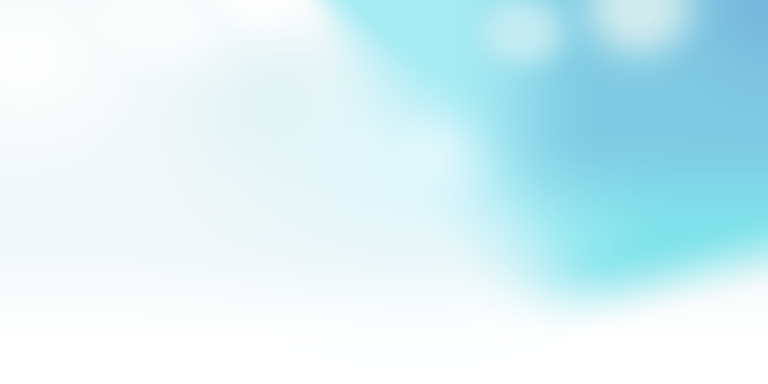
Write a Shadertoy shader that draws this background.

```glsl
// Soft abstract backdrop: a blurred cyan and blue field fills the upper right
// and melts into a white haze. Wide smoothsteps shape the field, and
// Gaussian glows add the pale spots and highlights over it.

// Elliptical Gaussian falloff, 1 at the centre.
float glow(vec2 p, vec2 centre, vec2 radius) {
    vec2 q = (p - centre) / radius;
    return exp(-dot(q, q));
}

// Flat-topped spot with a softer shoulder than a Gaussian.
float spot(vec2 p, vec2 centre, vec2 radius) {
    vec2 q = (p - centre) / radius;
    float d = dot(q, q);
    return exp(-d * sqrt(d));
}

// White ground with a faint grey-cyan mist.
vec3 hazeColor(vec2 p) {
    vec3 col = mix(vec3(1.0), vec3(0.95, 0.973, 0.973), smoothstep(0.08, 0.38, p.y));
    col = mix(col, vec3(0.87, 0.965, 0.985), 0.95 * glow(p, vec2(1.08, 0.58), vec2(0.40, 0.27)));
    col = mix(col, vec3(0.87, 0.95, 0.96), 0.75 * glow(p, vec2(0.70, 0.76), vec2(0.22, 0.23)));

    // White light along the upper left.
    float light = 0.9 * glow(p, vec2(0.06, 0.85), vec2(0.25, 0.20));
    light = max(light, 0.8 * glow(p, vec2(0.40, 0.94), vec2(0.25, 0.13)));
    light = max(light, glow(p, vec2(0.68, 1.01), vec2(0.19, 0.12)));
    return mix(col, vec3(0.997), light);
}

// Cyan on the left, turquoise below, blue towards the upper right.
vec3 fieldColor(vec2 p) {
    vec3 cyan = vec3(0.65, 0.925, 0.955);
    vec3 turquoise = vec3(0.50, 0.89, 0.92);
    vec3 blue = vec3(0.50, 0.795, 0.89);
    vec3 col = mix(cyan, turquoise, smoothstep(1.30, 1.75, p.x));
    float blueness = smoothstep(1.15, 1.58, p.x) * smoothstep(0.37, 0.67, p.y);
    col = mix(col, blue, blueness);
    return mix(col, vec3(0.46, 0.71, 0.86), 0.9 * glow(p, vec2(2.02, 1.02), vec2(0.22, 0.22)));
}

void mainImage(out vec4 fragColor, in vec2 fragCoord) {
    // Height runs 0..1 and width 0..2.
    vec2 p = fragCoord / iResolution.xy * vec2(2.0, 1.0);

    // Slanted left edge, sharper at the top, and a rising lower edge.
    float leftEdge = 0.85 + 0.75 * (1.0 - p.y);
    float leftBlur = mix(0.22, 0.08, smoothstep(0.70, 1.0, p.y));
    float lowerEdge = 0.22 + 0.25 * max(p.x - 1.536, -0.1);
    float cover = smoothstep(-leftBlur, leftBlur, p.x - leftEdge)
                * smoothstep(-0.10, 0.11, p.y - lowerEdge);
    vec3 col = mix(hazeColor(p), fieldColor(p), cover);

    // Highlights inside the field.
    col = mix(col, vec3(0.90, 0.975, 0.99), 0.8 * glow(p, vec2(1.12, 0.59), vec2(0.13, 0.11)));
    col = mix(col, vec3(0.80, 0.935, 0.95), 0.85 * spot(p, vec2(1.36, 0.915), vec2(0.11, 0.09)));
    col = mix(col, vec3(0.83, 0.93, 0.935), 0.95 * spot(p, vec2(1.665, 0.98), vec2(0.14, 0.13)));

    fragColor = vec4(col, 1.0);
}
```
